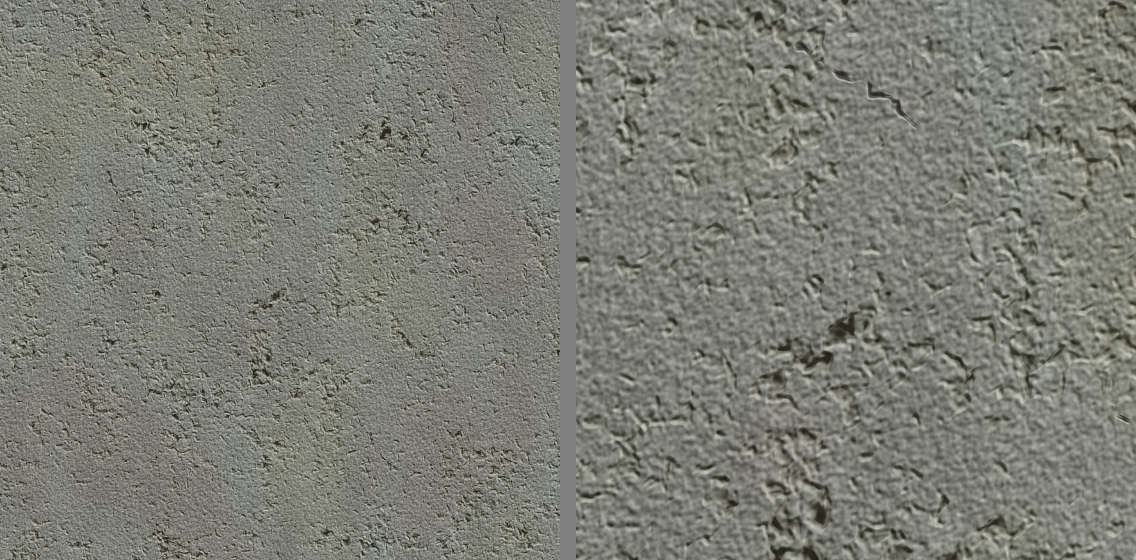
Left: the whole. Right: its middle third, enlarged.
A three.js fragment shader for this texture:

```glsl
varying vec2 vUv;

const vec3 SHADOW = vec3(0.115, 0.105, 0.075);
const vec3 PLASTER = vec3(0.499, 0.502, 0.473);
const vec3 OLIVE = vec3(0.003, 0.001, -0.016);
const vec3 SLATE = vec3(-0.010, 0.0, 0.006);
const vec3 RUST = vec3(0.007, -0.005, -0.005);
const vec2 TO_LIGHT = vec2(0.45, 0.89);

float hash(vec2 p) {
  vec3 q = fract(vec3(p.xyx) * 0.1031);
  q += dot(q, q.yzx + 33.33);
  return fract((q.x + q.y) * q.z);
}

float cornerSlope(vec2 cell, vec2 offset) {
  float angle = 6.2832 * hash(cell);
  return dot(vec2(cos(angle), sin(angle)), offset);
}

// Gradient noise, roughly -0.7 to 0.7
float noise(vec2 p) {
  vec2 i = floor(p), f = fract(p);
  vec2 u = f * f * f * (f * (f * 6.0 - 15.0) + 10.0);
  vec2 e = vec2(1.0, 0.0);
  float low = mix(cornerSlope(i, f), cornerSlope(i + e.xy, f - e.xy), u.x);
  float high = mix(cornerSlope(i + e.yx, f - e.yx), cornerSlope(i + e.xx, f - e.xx), u.x);
  return mix(low, high, u.y);
}

vec2 warp(vec2 p, float scale, float amount) {
  return p + amount * vec2(noise(p * scale + 9.0), noise(p * scale + 57.0));
}

// Broad clusters where the skin has broken away
float wearAt(vec2 p) {
  return 0.03 + 0.36 * noise(p * 5.0 + 40.0) + 0.55 * noise(p * 14.0 + 71.0);
}

// Ragged field whose peaks become pits
float erosion(vec2 p, float wear) {
  vec2 q = warp(p, 80.0, 0.006);
  return wear + 0.85 * noise(q * 56.0 + 100.0) + 0.7 * noise(q * 112.0 + 200.0)
       + 0.5 * noise(q * 215.0 + 300.0);
}

float segmentDistance(vec2 p, vec2 dir, float halfLength) {
  return length(p - dir * clamp(dot(p, dir), -halfLength, halfLength));
}

// Sparse ragged cracks, at most one per grid cell, broken along their length
float cracks(vec2 p, float cells, float share) {
  vec2 q = warp(warp(p, 38.0, 0.012), 130.0, 0.009);
  float width = 0.0004 + 0.006 * noise(p * 85.0 + 15.0);
  vec2 home = floor(q * cells);
  float crack = 0.0;
  for (int y = -1; y <= 1; y++) {
    for (int x = -1; x <= 1; x++) {
      vec2 cell = home + vec2(float(x), float(y)) + 50.0;
      float angle = -0.95 + 0.9 * (hash(cell + 7.0) - 0.5);
      vec2 centre = (cell - 50.0 + vec2(hash(cell + 13.0), hash(cell + 29.0))) / cells;
      float halfLength = mix(0.015, 0.055, hash(cell + 41.0));
      float d = segmentDistance(q - centre, vec2(cos(angle), sin(angle)), halfLength);
      float present = step(hash(cell), share);
      crack = max(crack, present * (1.0 - smoothstep(-0.001, 0.0015, d - width)));
    }
  }
  return crack;
}

float surface(vec2 p, float wear) {
  float pit = smoothstep(0.15, 0.65, erosion(p, wear));
  float lumps = 0.5 * noise(p * 95.0 + 350.0);
  float grain = 0.6 * noise(p * 180.0 + 400.0) + 0.5 * noise(p * 310.0 + 500.0);
  return lumps + grain - 1.3 * max(pit, cracks(p, 6.0, 0.3));
}

void main() {
  vec2 p = vUv;
  float wear = wearAt(p);

  // Raking light: slopes facing away fall into deeper shade
  vec2 reach = TO_LIGHT * 0.0012;
  float lit = surface(p - reach, wear) - surface(p + reach, wear);
  lit = clamp(lit, -1.1, 1.0);
  float shade = lit * (lit < 0.0 ? 0.245 : 0.2);

  // Pit floors, deep holes and pale chipped skin
  float eroded = erosion(p, wear);
  float pit = smoothstep(0.15, 0.65, eroded);
  float hole = smoothstep(0.62, 0.92, erosion(p - 1.3 * reach, wear));
  hole = max(hole, 0.75 * cracks(p, 6.0, 0.3));
  float chip = smoothstep(0.3, 0.5, noise(p * 50.0 + 600.0) + 0.7 * wear) * (1.0 - pit);

  // Slow stains and faint vertical weather streaks
  float stain = noise(p * vec2(4.0, 3.0) + 700.0);
  float streak = noise(p * vec2(11.0, 3.5) + 800.0);
  float mottle = noise(p * 24.0 + 850.0);
  float speckle = noise(p * 245.0 + 900.0) + 0.7 * noise(p * 390.0 + 950.0);

  vec3 color = PLASTER + shade + 0.12 * speckle;
  color += 0.04 * streak + 0.03 * stain + 0.03 * mottle;
  color += 0.045 * chip - 0.035 * pit;
  color += OLIVE * (smoothstep(0.0, 0.4, stain) + pit);
  color += SLATE * smoothstep(0.0, 0.4, streak);
  color += RUST * smoothstep(0.05, 0.4, -stain);
  color = mix(color, SHADOW, 0.85 * hole);
  gl_FragColor = vec4(clamp(color, 0.0, 1.0), 1.0);
}
```
